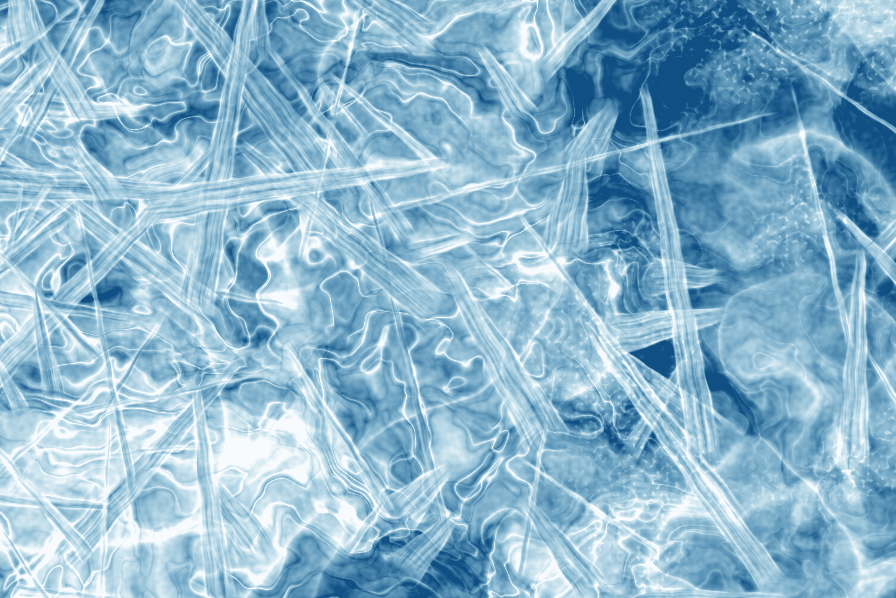
This texture is drawn by a Shadertoy shader. Its source:

```glsl
vec4 hash4(float n) {
    return fract(sin(vec4(n, n + 17.3, n + 41.7, n + 73.1) * 12.9898) * 43758.5453);
}

vec2 gradientAt(vec2 cell) {
    vec3 h = fract(cell.xyx * vec3(0.1031, 0.1030, 0.0973));
    h += dot(h, h.yzx + 33.33);
    float angle = 6.2832 * fract((h.x + h.y) * h.z);
    return vec2(cos(angle), sin(angle));
}

// Signed gradient noise
float noise(vec2 p) {
    vec2 i = floor(p), f = p - i;
    vec2 u = f * f * f * (f * (f * 6.0 - 15.0) + 10.0);
    vec2 e = vec2(1, 0);
    float low = mix(dot(gradientAt(i), f), dot(gradientAt(i + e), f - e), u.x);
    float high = mix(dot(gradientAt(i + e.yx), f - e.yx), dot(gradientAt(i + 1.0), f - 1.0), u.x);
    return mix(low, high, u.y);
}

float fbm(vec2 p, int octaves) {
    float sum = 0.0, amp = 0.6;
    for (int i = 0; i < octaves; i++) {
        sum += amp * noise(p);
        p = mat2(1.6, 1.2, -1.2, 1.6) * p + 7.3;
        amp *= 0.52;
    }
    return sum;
}

// Overlapping sheets with bright ragged rims
float sheets(vec2 p) {
    float tone = 0.0;
    for (float i = 0.0; i < 3.0; i++) {
        float level = noise(p * (1.5 + 0.5 * i) + 13.7 * i + 4.2) + 0.035 * fbm(p * 9.0 + i, 3) - 0.06;
        float rim = exp(-abs(level) * 75.0) * smoothstep(-0.3, 0.25, noise(p * 4.0 + 31.0 * i));
        tone += 0.13 * (smoothstep(-0.012, 0.012, level) - 0.5) + 0.36 * rim;
    }
    return tone;
}

// Melted, glassy folds with thin highlights
float glass(vec2 p, vec2 warp) {
    float tone = 0.0;
    for (float i = 0.0; i < 3.0; i++) {
        vec2 q = p * vec2(4.5, 6.0) * (1.0 + 0.7 * i) + warp * (2.2 + i) + 19.1 * i;
        float fold = noise(q) + 0.3 * noise(q * 2.3 + 5.0) + 0.05;
        float glint = smoothstep(-0.2, 0.3, noise(p * 7.0 + 8.3 * i));
        tone += 0.52 * glint * exp(-abs(fold) * 32.0);
        tone -= 0.16 * exp(-abs(fold - 0.12) * 18.0);
        tone += 0.07 * smoothstep(-0.02, 0.02, fold);
    }
    return tone;
}

// Long tapered crystals with lengthwise streaks
float addShards(float tone, vec2 p) {
    for (float i = 0.0; i < 80.0; i++) {
        vec4 place = hash4(i + 1.0), form = hash4(i + 211.0);
        vec2 center = vec2(1.65 * pow(place.x, 1.5) - 0.05, place.y);
        float angle = 0.08 + 0.75 * floor(place.z * 4.0) + 0.5 * (place.w - 0.5);
        float c = cos(angle), s = sin(angle);
        vec2 q = mat2(c, -s, s, c) * (p - center);
        float halfLength = mix(0.06, 0.34, form.x * form.x);
        if (abs(q.x) > halfLength + 0.02 || abs(q.y) > 0.09) continue;

        q.y += 0.004 * noise(vec2(q.x * 22.0, i * 3.7));
        float width = mix(0.003, 0.027, form.y * form.y) * (1.0 - 0.6 * q.x / halfLength);
        float streak = fbm(vec2(q.x * 7.0 + i * 9.1, q.y * 130.0), 3);
        float ends = 1.0 - smoothstep(-0.025, 0.008, abs(q.x) - halfLength + 0.03 * streak);
        float side = abs(q.y) - width;
        float body = ends * (1.0 - smoothstep(-0.0018, 0.0018, side));
        float rim = ends * exp(-abs(side) * 380.0);
        float shade = ends * smoothstep(0.0, 0.004, -q.y - width) * exp(min(q.y + width, 0.0) * 70.0);

        tone -= 0.13 * shade;
        tone = mix(tone, 0.5 + 0.28 * form.z + 0.85 * streak, body * 0.68);
        tone += rim * (0.2 + 0.5 * noise(q * vec2(25.0, 60.0) + i));
    }
    return tone;
}

// Grainy frost, densest on the right
float frost(vec2 p) {
    float cover = smoothstep(0.7, 1.25, p.x) * 0.8 + 0.2;
    cover *= smoothstep(-0.15, 0.25, fbm(p * 3.5 + 51.0, 4));
    float grain = smoothstep(0.08, 0.45, noise(p * 125.0)) + 0.7 * noise(p * 70.0);
    float scratches = fbm(mat2(0.8, 0.6, -0.6, 0.8) * p * vec2(8.0, 75.0), 3);
    return cover * (0.05 + 0.26 * grain + 0.2 * scratches);
}

void mainImage(out vec4 fragColor, in vec2 fragCoord) {
    vec2 p = fragCoord / iResolution.y;
    vec2 warp = vec2(fbm(p * 3.0 + 2.7, 4), fbm(p * 3.0 + 23.9, 4));

    // Cloudy depth and dark hollows
    float tone = 0.47 + 0.75 * fbm(p * 2.6 + warp * 1.4, 5);
    tone += 0.34 * fbm(p * vec2(13.0, 17.0) + warp * 6.0, 5);
    tone -= 0.22 * smoothstep(0.1, 0.2, fbm(p * vec2(3.2, 4.5) + warp + 67.0, 4));

    tone += sheets(p + 0.05 * warp);
    tone += glass(p, warp) * mix(1.0, 0.3, smoothstep(0.9, 1.25, p.x));
    tone = addShards(tone, p);
    tone += frost(p);
    tone += 0.1 * noise(p * 95.0 + 3.0);

    // White through pale cyan to deep blue
    float depth = 1.0 - clamp(tone, 0.06, 0.97);
    vec3 absorption = vec3(1.0, 0.475 + 0.275 * depth, 0.27 + 0.265 * depth);
    fragColor = vec4(1.0 - depth * absorption, 1.0);
}
```
